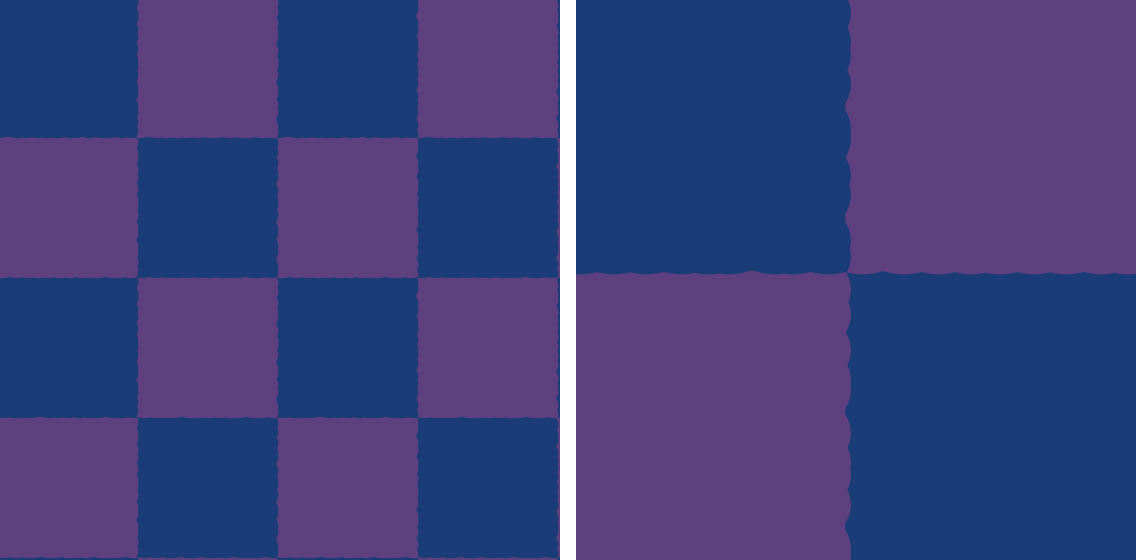
Left, the full canvas; right, a detail of the centre.
Write a Shadertoy shader that draws this pattern.

```glsl
#define CELLS 4.0
#define SHIFT vec2(0.016, -0.016)
#define BUMPS vec2(15.0, 13.0)
#define ROUGHNESS vec2(0.030, -0.019)
#define MEAN_DIP 0.13
#define BLUE vec3(0.10, 0.24, 0.47)
#define PURPLE vec3(0.37, 0.25, 0.50)

float hash(vec2 p) {
    return fract(sin(dot(p, vec2(12.99, 78.23))) * 437.58);
}

// Squared distance to the nearest jittered point on a line, wrapping each cell
float scallops(float along, float count, float seed) {
    float t = along * count;
    float base = floor(t);
    float nearest = 1.0;
    for (int i = -1; i <= 1; i++) {
        float id = base + float(i);
        float jitter = 0.5 + 0.7 * (hash(vec2(mod(id, count), seed)) - 0.5);
        float d = t - id - jitter;
        nearest = min(nearest, d * d);
    }
    return min(nearest, 0.45);
}

// Antialiased side of an edge, from -1 to 1
vec2 edgeSide(vec2 dist, vec2 pixel) {
    return 2.0 * clamp(dist / pixel + 0.5, 0.0, 1.0) - 1.0;
}

void mainImage(out vec4 fragColor, in vec2 fragCoord) {
    vec2 p = CELLS * fragCoord / iResolution.xy + SHIFT;
    vec2 pixel = CELLS / iResolution.xy;

    // Nearest grid lines, each with its own worn edge
    vec2 line = floor(p + 0.5);
    vec2 seed = mod(line, CELLS) + vec2(1.0, 7.0);
    vec2 dip = vec2(scallops(p.y, BUMPS.x, seed.x),
                    scallops(p.x, BUMPS.y, seed.y));
    vec2 dist = p - line - ROUGHNESS * (MEAN_DIP - dip);

    // Alternate the sign from line to line to form the checks
    vec2 side = edgeSide(dist, pixel) * (1.0 - 2.0 * mod(line, 2.0));
    float check = 0.5 + 0.5 * side.x * side.y;
    fragColor = vec4(mix(BLUE, PURPLE, check), 1.0);
}
```
